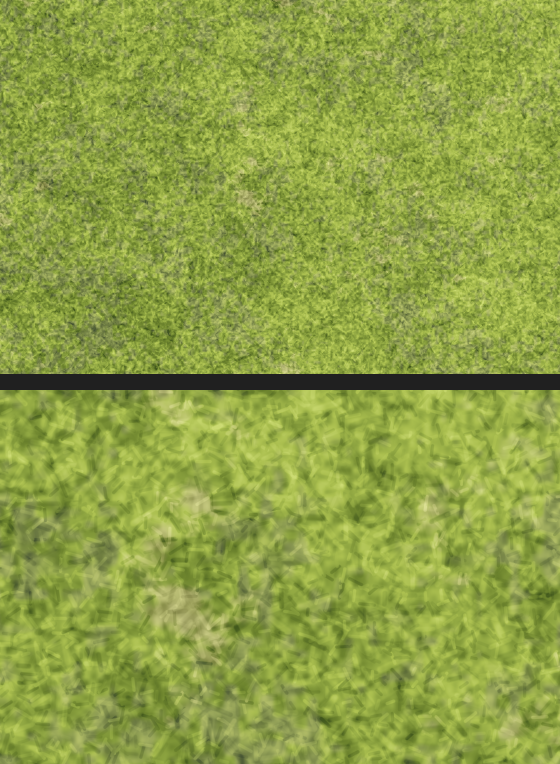
Top: the whole. Bottom: its middle third, enlarged.
A WebGL 1 fragment shader for this texture:

```glsl
precision highp float;
uniform vec2 u_resolution;

const vec3 SHADOW = vec3(0.25, 0.34, 0.11);
const vec3 DEEP_GREEN = vec3(0.43, 0.52, 0.18);
const vec3 MID_GREEN = vec3(0.55, 0.64, 0.25);
const vec3 LIGHT_GREEN = vec3(0.67, 0.75, 0.31);
const vec3 SUNLIT_TIP = vec3(0.80, 0.86, 0.45);
const vec3 STRAW = vec3(0.70, 0.69, 0.45);
const vec3 DRY_SHIFT = vec3(0.01, -0.025, 0.085);

float hash(vec2 p) {
  vec3 q = fract(vec3(p.xyx) * 0.1031);
  q += dot(q, q.yzx + 33.33);
  return fract((q.x + q.y) * q.z);
}

// Smooth value noise in -1..1
float noise(vec2 p) {
  vec2 cell = floor(p);
  vec2 f = fract(p);
  f = f * f * (3.0 - 2.0 * f);
  float low = mix(hash(cell), hash(cell + vec2(1.0, 0.0)), f.x);
  float high = mix(hash(cell + vec2(0.0, 1.0)), hash(cell + 1.0), f.x);
  return 2.0 * mix(low, high, f.y) - 1.0;
}

float fbm(vec2 p) {
  float sum = 0.0;
  float weight = 0.6;
  for (int i = 0; i < 4; i++) {
    sum += weight * noise(p);
    p = mat2(1.6, 1.2, -1.2, 1.6) * p + 17.3;
    weight *= 0.55;
  }
  return sum;
}

float segmentDistance(vec2 p, vec2 halfSpan) {
  float t = clamp(dot(p, halfSpan) / dot(halfSpan, halfSpan), -1.0, 1.0);
  return length(p - halfSpan * t);
}

// One layer of scattered short blades; returns a signed shade
float blades(vec2 p, float density, float seed, float pixel) {
  vec2 q = p * density + seed;
  vec2 home = floor(q);
  float soft = max(0.08, 0.6 * pixel * density);
  float shade = 0.0;
  for (int y = -1; y <= 1; y++) {
    for (int x = -1; x <= 1; x++) {
      vec2 cell = home + vec2(float(x), float(y));
      vec2 root = cell + vec2(hash(cell + 3.7), hash(cell + 11.9));
      float angle = 3.14159 * hash(cell + 23.1);
      float reach = mix(0.3, 0.75, hash(cell + 37.3));
      vec2 halfSpan = reach * vec2(cos(angle), sin(angle));
      float d = segmentDistance(q - root, halfSpan);
      float cover = 1.0 - smoothstep(0.16 - soft, 0.16 + soft, d);
      shade = mix(shade, 2.0 * hash(cell + 51.7) - 1.0, cover);
    }
  }
  return shade;
}

// Tone is roughly a standard deviation scale: -2 shadow, 2 highlight
vec3 grassColor(float tone) {
  vec3 color = mix(SHADOW, DEEP_GREEN, smoothstep(-2.6, -0.9, tone));
  color = mix(color, MID_GREEN, clamp(tone + 1.0, 0.0, 1.0));
  color = mix(color, LIGHT_GREEN, clamp(tone, 0.0, 1.0));
  return mix(color, SUNLIT_TIP, clamp((tone - 1.0) / 1.6, 0.0, 1.0));
}

void main() {
  float pixel = 1.0 / u_resolution.y;
  vec2 p = gl_FragCoord.xy * pixel;

  // Broad growth patches and tufts
  float patches = fbm(p * vec2(3.6, 4.4) + 5.2);
  float tufts = fbm(p * vec2(15.0, 18.0) + 41.0);
  float sunnySide = 0.22 * (p.x - 0.75) + 0.25 * (p.y - 0.5);

  // Fine leaf texture
  float grain = 0.75 * noise(p * 72.0 + 9.0) + 1.15 * noise(p * 158.0 + 63.0);
  float leaf = blades(p, 55.0, 7.0, pixel)
             + blades(p, 78.0, 131.0, pixel)
             + blades(p, 112.0, 277.0, pixel);
  float tone = 0.05 + 0.65 * patches + 0.6 * tufts + sunnySide
             + 0.8 * grain + 0.75 * leaf;

  // Paler dry blades
  float dryness = 0.6 * fbm(p * 11.0 + 83.0) + 0.5 * noise(p * 95.0 + 19.0);
  float dry = smoothstep(-0.1, 0.5, dryness - 0.2 * patches);
  vec3 color = grassColor(tone) + DRY_SHIFT * dry;

  // Sparse thin spots where straw shows between the blades
  float thin = fbm(p * vec2(9.0, 14.0) + 151.0) + 0.3 * fbm(p * 42.0 + 29.0);
  float bare = smoothstep(0.56, 0.95, thin + 0.08 * leaf);
  color = mix(color, STRAW + 0.09 * tone, 0.75 * bare);

  gl_FragColor = vec4(clamp(color, 0.0, 1.0), 1.0);
}
```
